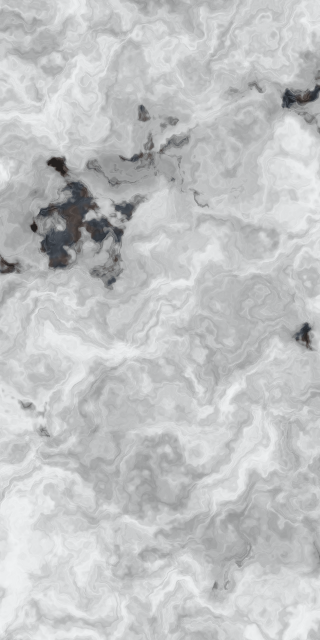
Reproduce this texture procedurally as a Shadertoy shader.

```glsl
#define CLOUD_TONE 0.80
#define BROAD_CONTRAST 0.36
#define PUFF_CONTRAST 0.26
#define VEIN_CONTRAST 0.16
#define SHADE_DEPTH 0.17
#define GAP_DEPTH 0.46
#define WARP 0.32
#define WIND_ANGLE 0.55

const int GAP_COUNT = 12;

// Thin places in the cloud: centre, radius, strength
const vec4 GAPS[GAP_COUNT] = vec4[GAP_COUNT](
    vec4(0.25, 1.30, 0.14, 1.00), vec4(0.96, 1.66, 0.11, 1.05),
    vec4(0.01, 1.22, 0.07, 1.00), vec4(0.01, 0.90, 0.06, 0.80),
    vec4(0.42, 1.53, 0.10, 0.80), vec4(0.11, 0.73, 0.07, 0.70),
    vec4(0.88, 0.92, 0.08, 0.85), vec4(0.99, 0.29, 0.08, 0.75),
    vec4(0.74, 0.22, 0.11, 0.55), vec4(0.62, 1.42, 0.21, 0.60),
    vec4(0.15, 1.44, 0.07, 0.80), vec4(0.75, 1.70, 0.10, 0.50));

mat2 rotation(float a) {
    return mat2(cos(a), sin(a), -sin(a), cos(a));
}

vec2 hashGradient(vec2 cell) {
    vec3 h = fract(cell.xyx * vec3(0.1031, 0.1030, 0.0973));
    h += dot(h, h.yzx + 33.33);
    float angle = 6.2832 * fract((h.x + h.y) * h.z);
    return vec2(cos(angle), sin(angle));
}

float gradientNoise(vec2 p) {
    vec2 i = floor(p), f = p - i;
    vec2 u = f * f * f * (f * (f * 6.0 - 15.0) + 10.0);
    vec2 e = vec2(0.0, 1.0);
    float a = dot(hashGradient(i), f);
    float b = dot(hashGradient(i + e.yx), f - e.yx);
    float c = dot(hashGradient(i + e.xy), f - e.xy);
    float d = dot(hashGradient(i + e.yy), f - e.yy);
    return mix(mix(a, b, u.x), mix(c, d, u.x), u.y);
}

float fbm(vec2 p, int octaves) {
    float sum = 0.0, amp = 0.6;
    mat2 turn = rotation(0.65) * 2.03;
    for (int i = 0; i < octaves; i++) {
        sum += amp * gradientNoise(p);
        p = turn * p + 17.3;
        amp *= 0.53;
    }
    return sum;
}

// Thin bright creases between puffs, centred near zero
float veins(vec2 p) {
    float sum = 0.0, amp = 0.5;
    for (int i = 0; i < 4; i++) {
        sum += amp * (0.62 - sqrt(abs(gradientNoise(p)) + 0.004) * 1.4);
        p = rotation(0.9) * p * 1.9 + 5.7;
        amp *= 0.6;
    }
    return sum;
}

float gapDensity(vec2 p) {
    float sum = 0.0;
    for (int i = 0; i < GAP_COUNT; i++) {
        vec2 d = (p - GAPS[i].xy) / GAPS[i].z;
        sum += GAPS[i].w * exp(-dot(d, d));
    }
    return sum;
}

void mainImage(out vec4 fragColor, in vec2 fragCoord) {
    vec2 p = fragCoord / iResolution.x;

    // Turbulent displacement and wind-aligned coordinates
    vec2 q = p + WARP * vec2(fbm(p * 4.0, 5), fbm(p * 4.0 + 31.0, 5));
    vec2 wind = (rotation(-WIND_ANGLE) * q) * vec2(0.7, 1.25);

    // Cloud body: broad drifts, small puffs, bright creases
    float broad = fbm(wind * 3.2 + 4.0, 3);
    float puffs = fbm(wind * 13.0 + 8.0, 4);
    float crease = veins(wind * 9.0 + 2.0);
    float patchy = smoothstep(-0.25, 0.3, fbm(p * 3.0 + 50.0, 2));
    float tone = CLOUD_TONE + BROAD_CONTRAST * broad + PUFF_CONTRAST * puffs
               + VEIN_CONTRAST * crease * mix(0.5, 1.2, patchy);

    // Grey thinning, then ragged dark openings
    float thin = gapDensity(q);
    float ragged = thin + 1.5 * fbm(q * 9.0 + 70.0, 5);
    float opening = smoothstep(0.60, 1.30, ragged) * smoothstep(0.15, 0.6, thin);
    tone -= SHADE_DEPTH * thin * (1.0 + 1.5 * puffs) + GAP_DEPTH * opening;

    // Soft highlight limit and dark floor
    tone = min(tone, 0.86 + 0.11 * (1.0 - exp(-max(tone - 0.86, 0.0) / 0.11)));
    tone = max(tone, 0.13);

    // Cool cloud, with blue and brown ground in the openings
    vec3 cloudTint = vec3(0.992, 1.0, 1.004);
    float earth = smoothstep(-0.12, 0.16, fbm(p * 14.0 + 90.0, 3));
    vec3 groundTint = mix(vec3(0.91, 0.99, 1.10), vec3(1.10, 0.98, 0.94), earth);
    vec3 tint = mix(cloudTint, groundTint, smoothstep(0.52, 0.25, tone));
    fragColor = vec4(clamp(tone * tint, 0.0, 1.0), 1.0);
}
```
